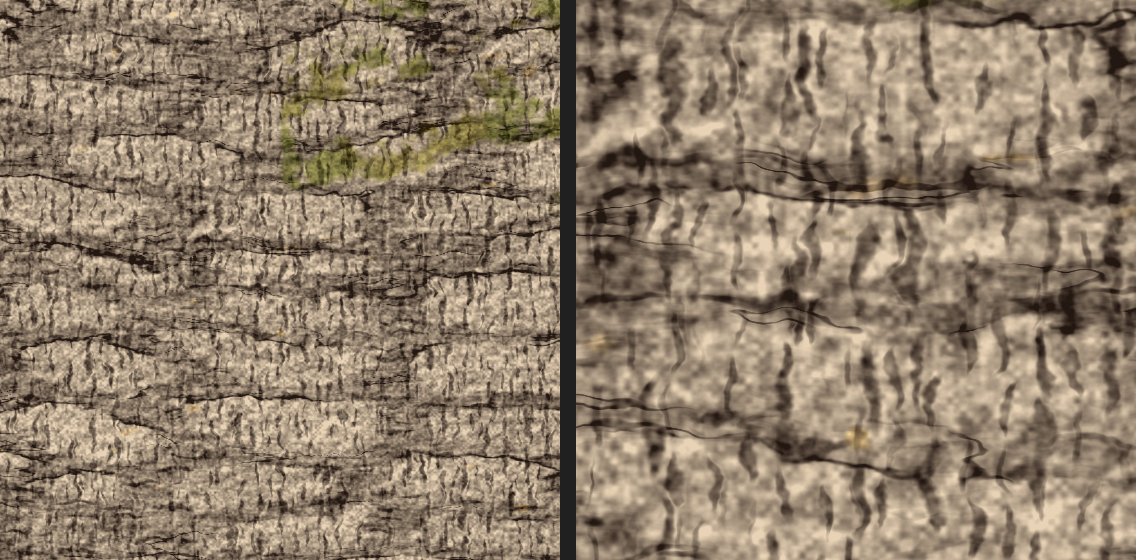
Left: the whole. Right: its middle third, enlarged.
Write a WebGL 1 fragment shader that draws this texture.

```glsl
precision highp float;
// Weathered tree bark: pale lens-shaped plates, dark fissured bands and a mossy corner.
uniform vec2 u_resolution;

vec2 hash2(vec2 p) {
  vec2 k = vec2(dot(p, vec2(127.1, 311.7)), dot(p, vec2(269.5, 183.3)));
  return fract(sin(k) * 43758.545);
}

float noise(vec2 p) {
  vec2 i = floor(p), f = fract(p);
  f = f * f * (3.0 - 2.0 * f);
  float low = mix(hash2(i).x, hash2(i + vec2(1.0, 0.0)).x, f.x);
  float high = mix(hash2(i + vec2(0.0, 1.0)).x, hash2(i + 1.0).x, f.x);
  return mix(low, high, f.y);
}

float fbm(vec2 p) {
  float sum = 0.0, amp = 0.52;
  for (int i = 0; i < 4; i++) {
    sum += amp * noise(p);
    p = p * 2.03 + 17.3;
    amp *= 0.5;
  }
  return sum;
}

// Cellular noise: x = gap between the two nearest distances, y = height above
// the nearest centre, z = random value of the cell
vec3 cells(vec2 p) {
  vec2 base = floor(p);
  float nearest = 9.0, second = 9.0, rise = 0.0, id = 0.0;
  for (int j = -1; j <= 1; j++) {
    for (int i = -1; i <= 1; i++) {
      vec2 cell = base + vec2(float(i), float(j));
      vec2 jitter = hash2(cell);
      vec2 offset = p - cell - 0.1 - 0.8 * jitter;
      float d = length(offset);
      if (d < nearest) {
        second = nearest;
        nearest = d;
        rise = offset.y;
        id = fract(jitter.x * 7.0 + jitter.y * 3.0);
      } else {
        second = min(second, d);
      }
    }
  }
  return vec3(second - nearest, rise, id);
}

// Scattered tapered cracks along y, one per cell of staggered columns
float strokes(vec2 p, float width) {
  p.y += 5.0 * hash2(vec2(floor(p.x), 4.0)).x;
  vec2 f = fract(p), h = hash2(floor(p) + 60.0);
  float taper = 4.0 * f.y * (1.0 - f.y);
  float w = width * h.y * taper;
  float line = 1.0 - smoothstep(0.4 * w, w + 0.05, abs(f.x - 0.25 - 0.5 * h.x));
  return line * smoothstep(0.05, 0.5, taper * h.y);
}

void main() {
  vec2 p = gl_FragCoord.xy / u_resolution.y;

  // Wavy coordinates shared by the plates and the fibres
  vec2 q = p;
  q.y += 0.05 * (fbm(p * vec2(3.5, 5.0)) - 0.5) + 0.014 * (fbm(p * vec2(32.0, 40.0)) - 0.5);
  q.x += 0.06 * (fbm(p * vec2(5.0, 12.0) + 31.0) - 0.5);

  // Plates: crisp upper rim, soft lower rim
  vec3 plate = cells(q * vec2(2.7, 10.5) + 3.0);
  float gap = plate.x + 0.3 * (fbm(p * vec2(32.0, 70.0)) - 0.5);
  float above = smoothstep(-0.1, 0.25, plate.y);
  float face = smoothstep(0.16, mix(0.42, 0.24, above), gap);

  // Fine grain and roughness lit from above
  float grain = 0.65 * noise(p * 250.0) + 0.35 * noise(p * 135.0 + 9.0) - 0.5;
  vec2 rough = p * vec2(62.0, 70.0);
  float relief = fbm(rough) - fbm(rough + vec2(-0.3, 0.45));
  float fibre = fbm(q * vec2(20.0, 120.0)) - 0.5;
  float patches = fbm(p * vec2(9.0, 20.0) + 50.0) - 0.5;

  float tone = mix(0.58, 0.85 + 0.06 * (plate.z - 0.5), face);
  tone += grain * mix(0.6, 0.7, face) + relief * 0.75;
  tone += fibre * mix(0.75, 0.25, face) + patches * 0.25;

  // Short jagged cracks, upright and mostly across the plates
  vec2 bent = p + 0.022 * vec2(fbm(p * 42.0) - 0.5, fbm(p * 36.0 + 70.0) - 0.5);
  float crack = strokes(bent * vec2(27.0, 15.0), 0.19);
  crack = max(crack, 0.8 * strokes(bent * vec2(45.0, 26.0) + 33.0, 0.22));
  float litSide = strokes((bent - vec2(0.005, -0.001)) * vec2(27.0, 15.0), 0.19);
  tone += 0.12 * litSide - crack * mix(0.32, 0.58, face);

  // Lengthwise cracks and fissures in the bands
  float lengthwise = strokes(bent.yx * vec2(46.0, 11.0) + 8.0, 0.26);
  float ridge = abs(fbm(q * vec2(6.0, 34.0) + 12.0) - 0.49);
  float broken = smoothstep(0.42, 0.62, noise(p * vec2(13.0, 28.0) + 40.0));
  float fissure = (1.0 - smoothstep(0.005, 0.022, ridge)) * broken;
  tone -= max(fissure, 0.75 * lengthwise) * mix(0.45, 0.08, face);

  // Shadows under the plate rims
  float rim = (gap - 0.15) / 0.04;
  float rimBreaks = smoothstep(0.42, 0.7, noise(p * vec2(8.0, 18.0) + 90.0));
  tone -= 0.6 * exp(-rim * rim) * above * rimBreaks;

  tone = clamp(tone, -0.1, 1.15);
  vec3 color = mix(vec3(0.20, 0.15, 0.12), vec3(0.82, 0.74, 0.635), tone);

  // Rare ochre stains
  float stain = smoothstep(0.74, 0.82, fbm(p * vec2(14.0, 30.0) + 130.0));
  color *= mix(vec3(1.0), vec3(1.06, 1.0, 0.82), stain);

  // Moss in the upper right, ragged but cut off along a straight left side
  vec2 slanted = vec2(p.x * 7.0, p.y * 14.0 - p.x * 3.0);
  float growth = fbm(slanted + 7.0) + 0.35 * (p.y - 0.8) + 0.35 * (fbm(p * 48.0) - 0.5);
  float corner = smoothstep(0.498, 0.507, p.x) * smoothstep(0.6, 0.69, p.y);
  float moss = smoothstep(0.45, 0.62, growth + 0.1 * grain) * corner;
  vec3 mossColor = mix(vec3(0.22, 0.18, 0.05), vec3(0.62, 0.56, 0.30), tone);
  mossColor.r -= 0.04 * smoothstep(0.4, 0.7, noise(p * 11.0));
  color = mix(color, mossColor, moss * 0.9);

  gl_FragColor = vec4(color, 1.0);
}
```
